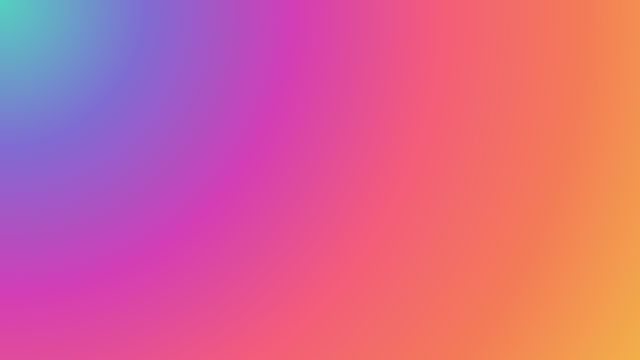
Write a WebGL 2 fragment shader that draws this background.

```glsl
#version 300 es
precision highp float;
// A radial rainbow spreading from the upper left corner of the canvas.
// Distance from that corner, scaled so the opposite corner is 1,
// runs through six evenly spaced colour stops blended linearly.

uniform vec2 u_resolution;
out vec4 outColor;

const int STOPS = 6;
const vec3 TEAL    = vec3(0.330, 0.820, 0.750);
const vec3 VIOLET  = vec3(0.500, 0.420, 0.825);
const vec3 MAGENTA = vec3(0.825, 0.240, 0.710);
const vec3 PINK    = vec3(0.955, 0.365, 0.475);
const vec3 ORANGE  = vec3(0.953, 0.485, 0.340);
const vec3 AMBER   = vec3(0.950, 0.690, 0.285);

// Distance from a centre, as a fraction of the given reach.
float radialPosition(vec2 point, vec2 center, float reach) {
  return length(point - center) / reach;
}

// Piecewise linear blend through evenly spaced stops.
vec3 gradient(vec3 stops[STOPS], float position) {
  float scaled = clamp(position, 0.0, 1.0) * float(STOPS - 1);
  vec3 color = stops[0];
  for (int i = 1; i < STOPS; i++) {
    color = mix(color, stops[i], clamp(scaled - float(i - 1), 0.0, 1.0));
  }
  return color;
}

void main() {
  // Canvas units: height is 1, width is the aspect ratio.
  vec2 point = gl_FragCoord.xy / u_resolution.y;
  vec2 canvas = vec2(u_resolution.x / u_resolution.y, 1.0);
  vec2 topLeft = vec2(0.0, canvas.y);

  vec3 stops[STOPS] = vec3[STOPS](TEAL, VIOLET, MAGENTA, PINK, ORANGE, AMBER);
  float position = radialPosition(point, topLeft, length(canvas));
  outColor = vec4(gradient(stops, position), 1.0);
}
```
